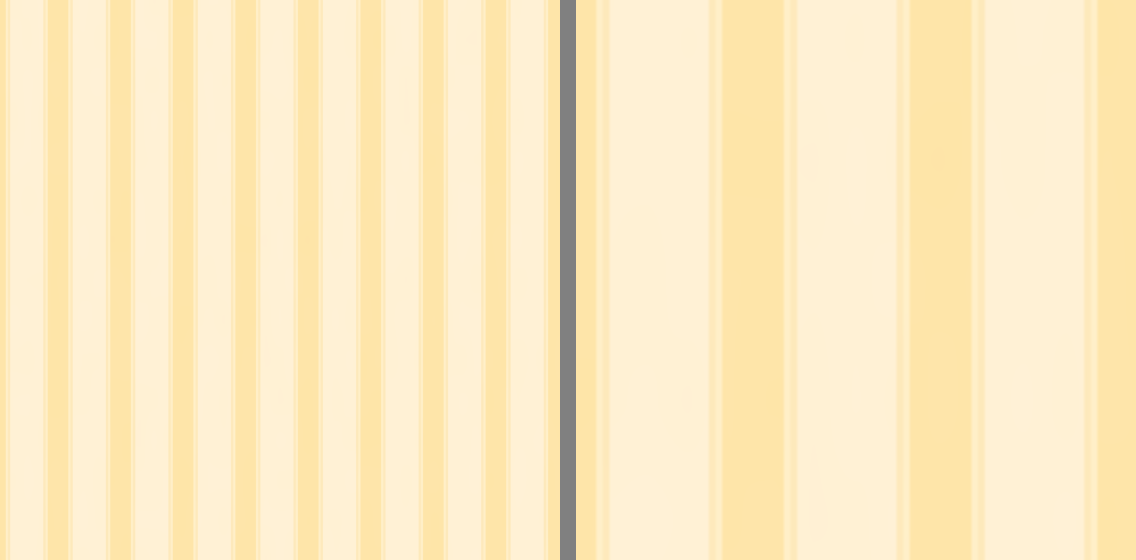
Left: the whole. Right: its middle third, enlarged.
A Shadertoy shader for this pattern:

```glsl
float hash(vec2 p) {
    return fract(sin(dot(p, vec2(127.1, 311.7))) * 43758.55);
}

float valueNoise(vec2 p) {
    vec2 cell = floor(p), f = fract(p);
    f = f * f * (3.0 - 2.0 * f);
    return mix(mix(hash(cell), hash(cell + vec2(1, 0)), f.x),
               mix(hash(cell + vec2(0, 1)), hash(cell + vec2(1, 1)), f.x), f.y);
}

// Coverage of everything closer to the stripe centre than the given distance
float within(float dist, float halfWidth, float soft) {
    return 1.0 - smoothstep(-soft, soft, dist - halfWidth);
}

void mainImage(out vec4 fragColor, in vec2 fragCoord) {
    vec2 uv = fragCoord / iResolution.xy;
    float soft = max(0.0013, 0.7 / iResolution.x);

    // Distance to the nearest stripe centre
    float period = 0.1117;
    float dist = abs(fract((uv.x - 0.5504) / period + 0.5) - 0.5) * period;

    // Cream ground, fine outer line, pale gap, golden stripe
    vec3 color = vec3(1.0, 0.945, 0.835);
    color = mix(color, vec3(0.994, 0.914, 0.735), within(dist, 0.0263, soft));
    color = mix(color, vec3(1.0, 0.938, 0.785), within(dist, 0.0222, soft));
    color = mix(color, vec3(0.997, 0.898, 0.663), within(dist, 0.0184, soft));

    // Faint uneven tint, stretched along the stripes
    color += (valueNoise(uv * vec2(40.0, 14.0)) - 0.5) * vec3(0.002, 0.004, 0.008);
    fragColor = vec4(color, 1.0);
}
```
